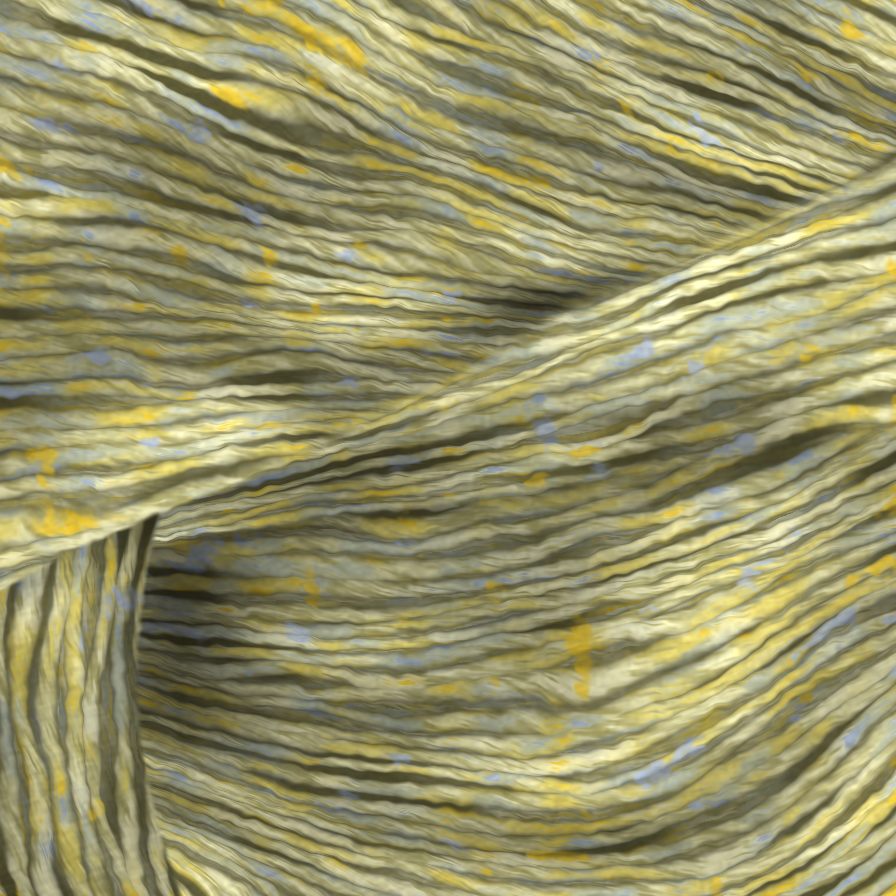
Reproduce this texture procedurally as a Shadertoy shader.

```glsl
// Twisted skein of tweed wool yarn: olive and cream strands with yellow and blue flecks.

float hash(vec2 p) {
    vec3 q = fract(vec3(p.xyx) * 0.1031);
    q += dot(q, q.yzx + 33.33);
    return fract((q.x + q.y) * q.z);
}

float noise(vec2 p) {
    vec2 i = floor(p), f = fract(p);
    f = f * f * (3.0 - 2.0 * f);
    return mix(mix(hash(i), hash(i + vec2(1, 0)), f.x),
               mix(hash(i + vec2(0, 1)), hash(i + vec2(1, 1)), f.x), f.y);
}

// Wool colour at a place along (u) and across (f) one strand
vec3 wool(float u, float f, float id) {
    float twist = noise(vec2(u * 24.0, f * 3.5 + u * 55.0 + id * 17.0));
    float fibre = noise(vec2(u * 60.0, f * 9.0 + u * 90.0 + id * 31.0));
    vec3 col = mix(vec3(0.56, 0.54, 0.34), vec3(0.79, 0.78, 0.62),
                   smoothstep(0.05, 0.95, 0.6 * twist + 0.4 * fibre));

    // Soft tints spun through the yarn
    float ragged = 0.35 * (fibre - 0.5);
    float yellow = noise(vec2(u * 24.0, id * 9.0 + f * 1.8)) + ragged;
    float blue = noise(vec2(u * 20.0 + 40.0, id * 11.0 + f * 1.6)) + ragged;
    float cream = noise(vec2(u * 16.0 + 80.0, id * 7.0 + f)) + ragged;
    col = mix(col, vec3(0.74, 0.68, 0.31), 0.7 * smoothstep(0.5, 0.78, yellow));
    col = mix(col, vec3(0.60, 0.63, 0.57), 0.7 * smoothstep(0.55, 0.8, blue));
    col = mix(col, vec3(0.81, 0.80, 0.66), 0.6 * smoothstep(0.65, 0.88, cream));

    // Saturated flecks
    col = mix(col, vec3(0.80, 0.66, 0.12), 0.75 * smoothstep(0.88, 1.02, yellow));
    return mix(col, vec3(0.52, 0.58, 0.70), 0.75 * smoothstep(0.9, 1.02, blue));
}

// Overlapping strands; s.x runs along them and s.y across
vec3 strands(vec2 s, float count, float seed) {
    float v = s.y * count + 1.2 * noise(vec2(s.x * 6.0, s.y * 12.0 + seed));
    v += 0.25 * noise(vec2(s.x * 15.0, s.y * 30.0 + seed));
    float cell = floor(v), top = 0.0;

    // Deep gaps, partly filled by strands lying underneath
    float under = noise(vec2(s.x * 10.0, v * 0.6 + 70.0));
    vec3 col = mix(vec3(0.27, 0.26, 0.15), wool(s.x, fract(v) - 0.5, cell + seed + 60.0) * 0.74,
                   0.15 + 0.85 * smoothstep(0.2, 0.65, under));

    for (float k = -1.0; k <= 1.0; k++) {
        float id = cell + k + seed;
        float wander = 0.7 * (noise(vec2(s.x * 9.0, id * 3.0)) - 0.5);
        float f = v - cell - k - 0.5 - wander;
        float halfWidth = 0.45 + 0.2 * hash(vec2(id, 5.0));
        halfWidth += 0.3 * (noise(vec2(s.x * 10.0 + 30.0, id * 5.0)) - 0.5);
        halfWidth += 0.12 * (noise(vec2(s.x * 55.0, id * 5.0 + f * 3.0)) - 0.5);
        float t = abs(f) / halfWidth;
        float bulge = max(0.0, 1.0 - t * t);
        float height = bulge * (0.5 + 0.5 * noise(vec2(s.x * 11.0 + 9.0, id * 13.0)));
        float light = mix(0.68, 1.04, bulge) * mix(0.8, 1.02, smoothstep(0.15, 0.7, height));
        float cover = smoothstep(0.0, 0.6, bulge) * smoothstep(-0.14, 0.14, height - top);
        col = mix(col, wool(s.x, f, id) * light, cover);
        top = max(top, height);
    }

    // Larger slubs of dyed fleece, bulging past a single strand
    float ragged = 0.16 * (noise(vec2(s.x * 90.0, v * 4.0 + s.x * 60.0)) - 0.5);
    float gold = noise(vec2(s.x * 20.0, v * 0.75 + seed)) + ragged;
    float sky = noise(vec2(s.x * 18.0 + 60.0, v * 0.8 + seed)) + ragged;
    float shade = 0.75 + 0.3 * smoothstep(0.0, 0.6, top);
    col = mix(col, vec3(0.80, 0.67, 0.15) * shade, 0.75 * smoothstep(0.87, 0.98, gold));
    col = mix(col, vec3(0.57, 0.62, 0.72) * shade, 0.75 * smoothstep(0.89, 0.99, sky));

    // Whole groups of strands rise into light or sink into shade
    float group = noise(vec2(s.x * 5.0 + 20.0, v * 0.3 + seed));
    return col * (0.80 + 0.42 * smoothstep(0.1, 0.9, group));
}

// Soft elliptical shadow, tilted along the fold
float shadow(vec2 p, vec2 centre, vec2 size, float slope) {
    vec2 d = p - centre;
    d.y -= slope * d.x;
    d /= size;
    return exp(-dot(d, d));
}

void mainImage(out vec4 fragColor, in vec2 fragCoord) {
    vec2 p = fragCoord / iResolution.xy;
    // Loose fibres blur every outline a little
    p += 0.004 * (vec2(noise(p * 70.0), noise(p * 70.0 + 50.0)) - 0.5);
    float x = p.x, y = p.y;
    float fold = y - (0.345 + 0.43 * x + 0.06 * x * x);
    fold += 0.02 * (noise(vec2(x * 14.0, 3.0)) - 0.5);

    // Hanging bowl of strands at the bottom
    float rise = smoothstep(0.0, 0.45, y);
    float dx = x - mix(0.62, 0.3, rise);
    float bowl = y - mix(0.9, 0.35, rise) * dx * dx;
    vec3 col = strands(vec2(x, bowl), 46.0, 200.0);
    col *= 1.0 - 0.5 * shadow(p, vec2(0.2, 0.3), vec2(0.09, 0.16), 0.0);

    // Band fanning out to the right
    float fan = (y - 0.36 - 0.12 * x) / (x + 0.15) * 0.8;
    vec3 band = strands(vec2(x, fan), 46.0, 400.0);
    col *= 1.0 - 0.2 * smoothstep(-0.03, 0.03, fan);
    col = mix(col, band, smoothstep(0.015, 0.04, fan));
    col *= 1.0 - 0.42 * shadow(p, vec2(0.4, 0.465), vec2(0.2, 0.055), 0.3);
    col *= 1.0 + 0.1 * shadow(p, vec2(0.75, 0.65), vec2(0.25, 0.06), 0.4);

    // Upright strands in the lower left corner
    float upright = x - 0.8 * (y - 0.25) * (y - 0.25);
    vec3 side = strands(vec2(y, upright), 38.0, 600.0);
    side *= mix(0.75, 1.0, smoothstep(0.0, 0.06, -fold));
    col = mix(col, side, 1.0 - smoothstep(0.149, 0.158, upright));

    // Upper bundle, pulled together toward the fold
    float q = y - 0.62;
    float pull = q + 0.75 * x * q / (0.32 + abs(q)) + 0.17 * x * x;
    vec3 upper = strands(vec2(x, pull), 34.0, 800.0);
    upper *= 1.0 - 0.45 * shadow(p, vec2(0.6, 0.655), vec2(0.15, 0.03), 0.3);
    float blur = 0.004 + 0.014 * smoothstep(0.25, 0.4, x);
    col = mix(col, upper, smoothstep(-blur, blur, fold));

    // Fine fuzz
    float fuzz = noise(p * 190.0) + noise(vec2(x * 60.0 + y * 90.0, y * 230.0 - x * 80.0)) - 1.0;
    col *= 1.0 + 0.08 * fuzz;
    fragColor = vec4(clamp(col, 0.0, 1.0), 1.0);
}
```
